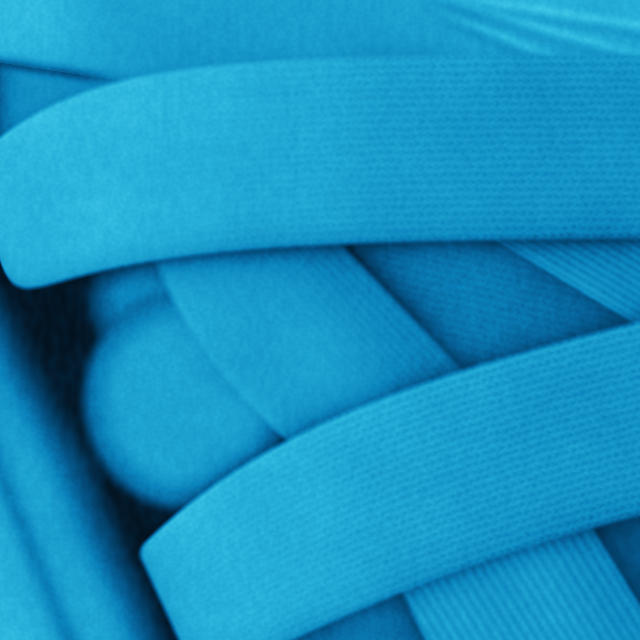
Write a Shadertoy shader that draws this texture.

```glsl
// Overlapping strips of blue knitted cloth with dark gaps between the folds.
// Each strip is a signed region laid back to front with a soft contact shadow;
// one shade value is then mapped to a blue ramp and textured with stitches.

vec2 hashGradient(vec2 cell) {
    float h = fract(sin(dot(cell, vec2(127.1, 311.7))) * 43758.5);
    return vec2(cos(6.2832 * h), sin(6.2832 * h));
}

float gradientNoise(vec2 q) {
    vec2 i = floor(q), f = fract(q), e = vec2(0, 1);
    vec2 u = f * f * f * (f * (f * 6.0 - 15.0) + 10.0);
    float low = mix(dot(hashGradient(i), f), dot(hashGradient(i + e.yx), f - e.yx), u.x);
    float high = mix(dot(hashGradient(i + e), f - e), dot(hashGradient(i + 1.0), f - 1.0), u.x);
    return mix(low, high, u.y);
}

// Rows of slanted loops; q runs along and across the strip
float stitches(vec2 q) {
    q += 0.003 * vec2(gradientNoise(q * 45.0), gradientNoise(q * 45.0 + 9.0));
    float row = q.y * 82.0;
    float slant = abs(fract(row) - 0.5);
    float loopWave = sin(6.2832 * (q.x * 76.0 + slant + 0.5 * floor(row)));
    return 0.55 * cos(6.2832 * row) + 0.45 * loopWave * sin(3.1416 * fract(row));
}

// Darken what lies just outside the region, then cover its inside
void lay(inout float shade, float d, float cloth, float soft, float shadow, float reach) {
    shade *= 1.0 - shadow * exp(-max(d, 0.0) / reach);
    shade = mix(shade, cloth, smoothstep(soft, -soft, d));
}

float smoothMax(float a, float b, float k) {
    float h = max(k - abs(a - b), 0.0) / k;
    return max(a, b) + h * h * k * 0.25;
}

vec3 blueRamp(float s) {
    vec3 c = mix(vec3(0.01, 0.07, 0.12), vec3(0.01, 0.23, 0.38), clamp(s / 0.2, 0.0, 1.0));
    c = mix(c, vec3(0.02, 0.37, 0.58), clamp((s - 0.2) / 0.2, 0.0, 1.0));
    c = mix(c, vec3(0.04, 0.52, 0.74), clamp((s - 0.4) / 0.2, 0.0, 1.0));
    c = mix(c, vec3(0.09, 0.60, 0.79), clamp((s - 0.6) / 0.15, 0.0, 1.0));
    c = mix(c, vec3(0.15, 0.69, 0.85), clamp((s - 0.75) / 0.15, 0.0, 1.0));
    return mix(c, vec3(0.26, 0.79, 0.91), clamp((s - 0.9) / 0.15, 0.0, 1.0));
}

void mainImage(out vec4 fragColor, in vec2 fragCoord) {
    vec2 p = fragCoord / iResolution.xy;
    float x = p.x, y = p.y;
    float focus = smoothstep(0.1, 0.9, x);
    float shade = 0.04;

    // Shaded cloth behind the centre and its crossing corner strip
    float backCloth = 0.57 - 0.12 * smoothstep(0.75, 1.0, x) + 0.03 * stitches(vec2(x, y + 0.25 * x));
    lay(shade, 0.5 - x, backCloth, 0.01, 0.0, 0.01);
    float corner = (0.622 - 0.6 * (x - 0.78) - y) * 0.86;
    float cornerCloth = 0.65 + 0.1 * exp(corner / 0.012) + 0.05 * cos(corner * 560.0);
    lay(shade, corner, cornerCloth, 0.005, 0.3, 0.025);

    // Rounded folds on the left
    float lump = length(p - vec2(0.225, 0.53)) - 0.085;
    lay(shade, lump, 0.34 + 0.36 * smoothstep(0.0, -0.055, lump), 0.015, 0.0, 0.01);
    float bulb = (length((p - vec2(0.29, 0.375)) / vec2(0.16, 0.17)) - 1.0) * 0.16;
    lay(shade, bulb, 0.45 + 0.37 * smoothstep(0.01, -0.06, bulb), 0.014, 0.15, 0.02);

    // Diagonal fold in the centre
    float t = 0.583 - y;
    float foldLeft = (0.247 + 0.4 * t + 1.25 * t * t - x) * 0.8;
    float foldRight = (x - 0.53 - 0.96 * (0.622 - y)) * 0.72;
    float foldCloth = 0.79 - 0.2 * smoothstep(-0.16, 0.0, foldRight) + 0.07 * exp(foldLeft / 0.012);
    foldCloth += 0.022 * cos(foldRight * 520.0) * smoothstep(-0.2, 0.0, foldRight);
    float gapDepth = 0.65 + 0.3 * smoothstep(0.45, 0.6, y);
    lay(shade, max(foldLeft, foldRight), foldCloth, 0.007,
        foldRight > foldLeft ? gapDepth : 0.14, 0.022);

    // Soft strip at the lower left, split by a crease
    float side = (x - 0.265 + 0.45 * y) * 0.91;
    float crease = (x - 0.108 + 0.41 * y) * 0.92;
    float sideCloth = 0.2 + 0.6 * smoothstep(0.0, -0.09, side) - 0.18 * smoothstep(0.2, 0.6, y);
    sideCloth += 0.12 * smoothstep(0.0, -0.08, crease) - 0.24 * exp(-pow(crease / 0.016, 2.0));
    lay(shade, side, sideCloth, 0.018, 0.3, 0.03);

    // Cloth under the lower band
    lay(shade, max(0.4 - x, y - 0.2), mix(0.55, 0.36, smoothstep(0.55, 0.95, x)), 0.01, 0.0, 0.01);
    float ribLeft = (0.625 + 0.5 * (0.08 - y) - x) * 0.9;
    float ribRight = (x - 0.93 - 0.62 * (0.167 - y)) * 0.85;
    float ribCloth = 0.75 + 0.05 * cos(ribRight * 440.0) - 0.12 * smoothstep(-0.12, 0.0, ribRight);
    lay(shade, max(max(ribLeft, ribRight), y - 0.22), ribCloth, 0.006, 0.5, 0.02);

    // Pale cloth along the top with creases fanning to the right
    float topCloth = 0.79 + 0.16 * smoothstep(0.25, 0.0, x) * smoothstep(0.85, 0.95, y);
    topCloth += 0.1 * smoothstep(0.65, 0.85, x);
    for (int i = 0; i < 3; i++) {
        float n = float(i);
        float ridge = y - (1.0 - (0.42 - 0.13 * n) * (x - 0.65 - 0.05 * n));
        float strength = smoothstep(0.64, 0.76, x);
        topCloth += strength * (0.12 * exp(-pow(ridge / 0.008, 2.0)) - 0.1 * exp(-pow((ridge + 0.016) / 0.01, 2.0)));
    }
    float tuck = y - 0.902 + 0.15 * x;
    topCloth -= smoothstep(0.24, 0.1, x) * (0.4 * exp(-pow(tuck / 0.01, 2.0)) + 0.1 * step(tuck, 0.0));
    topCloth -= 0.3 * exp(-x / 0.018) * smoothstep(0.01, -0.02, tuck);
    lay(shade, 0.75 - y, topCloth, 0.01, 0.0, 0.01);

    // Upper band
    float top = 0.915 - 0.13 * exp(-6.0 * x);
    float bottom = 0.628 - 0.105 * exp(-4.5 * x) + 0.07 * exp(-50.0 * x);
    float across = (y - bottom) / (top - bottom);
    float band = smoothMax(y - top, bottom - y, 0.02);
    float bandCloth = 0.93 - 0.24 * smoothstep(0.1, 0.95, x) - 0.2 * exp(-max(across, 0.0) / 0.07);
    bandCloth += 0.05 * exp(-abs(1.0 - across) / 0.08) + 0.065 * focus * stitches(vec2(x, across * 0.29));
    lay(shade, band, bandCloth, 0.006, y < 0.7 ? 0.72 : 0.14, 0.018);

    // Lower band
    top = 0.29 + 0.215 * x - 0.196 * exp(-4.1 * (x - 0.215));
    bottom = 0.195 - 0.25 * (1.0 - x) - 0.2 * (1.0 - x) * (1.0 - x);
    across = (y - bottom) / (top - bottom);
    float bandEnd = (0.215 + 0.46 * (0.14 - y) - x) * 0.9;
    band = smoothMax(smoothMax((y - top) * 0.88, (bottom - y) * 0.93, 0.01), bandEnd, 0.02);
    bandCloth = 0.9 - 0.2 * smoothstep(0.3, 1.0, x) - 0.17 * exp(-max(across, 0.0) / 0.08);
    bandCloth += 0.06 * exp(-abs(1.0 - across) / 0.1) - 0.15 * exp(min(bandEnd, 0.0) / 0.016);
    bandCloth += 0.075 * focus * stitches(vec2(x + 0.2 * y, across * 0.3));
    lay(shade, band, bandCloth, 0.006, 0.5, 0.018);

    // Uneven dye and fine fibres
    shade += 0.05 * gradientNoise(p * 9.0) + 0.05 * gradientNoise(p * vec2(75.0, 45.0));
    shade += 0.05 * gradientNoise(p * 150.0) * smoothstep(0.1, 0.5, shade);
    fragColor = vec4(blueRamp(shade), 1.0);
}
```
